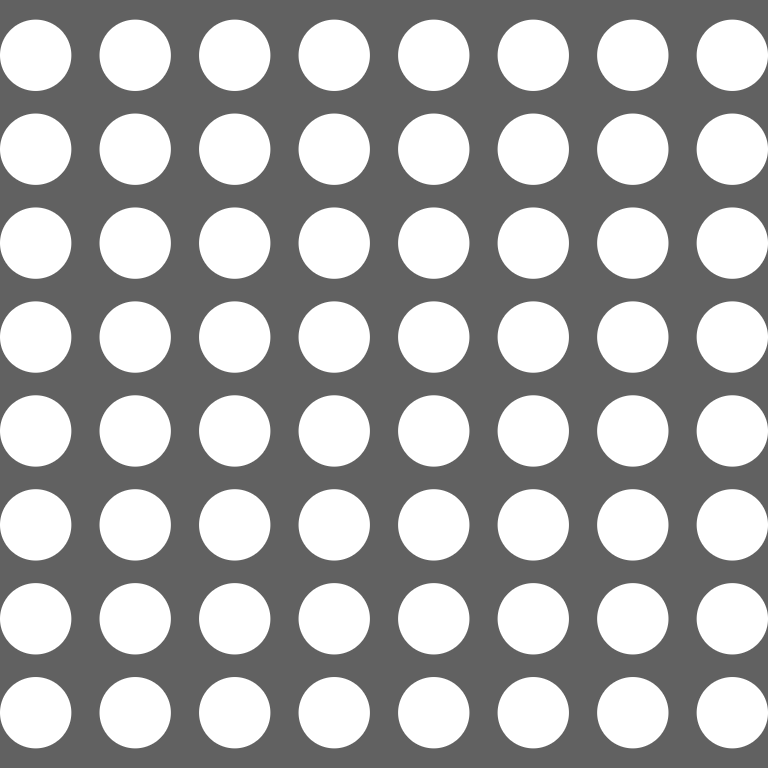
Write a Shadertoy shader that draws this pattern.

```glsl
const vec3 GREY = vec3(0.38);
const vec3 WHITE = vec3(1.0);
const vec2 DOT_COUNT = vec2(8.0);
const float DOT_RADIUS = 0.04645;
const vec2 FIRST_CENTER = vec2(DOT_RADIUS, 0.0720);

// Signed distance to the nearest disc of a finite grid
float dotGrid(vec2 p, vec2 first, vec2 pitch, vec2 count, float radius) {
    vec2 cell = clamp(round((p - first) / pitch), vec2(0.0), count - 1.0);
    return length(p - first - cell * pitch) - radius;
}

// Coverage of a shape, smoothed over one pixel
float coverage(float dist, float pixel) {
    return clamp(0.5 - dist / pixel, 0.0, 1.0);
}

void mainImage(out vec4 fragColor, in vec2 fragCoord) {
    vec2 uv = fragCoord / iResolution.xy;
    float pixel = 1.0 / min(iResolution.x, iResolution.y);

    // The grid is centred, with margins set by the first disc
    vec2 pitch = (1.0 - 2.0 * FIRST_CENTER) / (DOT_COUNT - 1.0);
    float dist = dotGrid(uv, FIRST_CENTER, pitch, DOT_COUNT, DOT_RADIUS);

    fragColor = vec4(mix(GREY, WHITE, coverage(dist, pixel)), 1.0);
}
```
